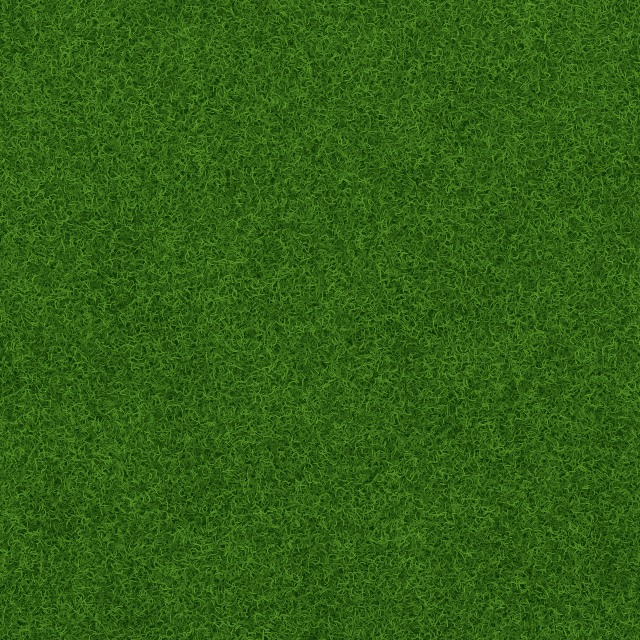
A WebGL 1 fragment shader for this texture:

```glsl
precision highp float;
// Dense short lawn seen from above: layered, curled grass blades.
uniform vec2 u_resolution;

#define DARK_GREEN vec3(0.09, 0.24, 0.03)
#define LIGHT_GREEN vec3(0.33, 0.55, 0.14)
#define LAYERS 7
#define CELL_SIZE 0.007
#define BLADE_LENGTH 0.0115
#define BLADE_WIDTH 0.0017
#define CURL 0.55
#define TOP_TONE 0.72
#define LAYER_STEP 0.14
#define TONE_SPREAD 0.95
#define MOTTLE 0.16

// Four random values from a cell and a layer number
vec4 hash4(vec3 p) {
  vec4 q = fract(p.xyzx * vec4(0.1031, 0.1030, 0.0973, 0.1099));
  q += dot(q, q.wzxy + 33.33);
  return fract((q.xxyz + q.yzzw) * q.zywx);
}

float valueNoise(vec2 p) {
  vec2 cell = floor(p);
  vec2 f = fract(p);
  f = f * f * (3.0 - 2.0 * f);
  float bottom = mix(hash4(vec3(cell, 91.0)).x,
                     hash4(vec3(cell + vec2(1.0, 0.0), 91.0)).x, f.x);
  float top = mix(hash4(vec3(cell + vec2(0.0, 1.0), 91.0)).x,
                  hash4(vec3(cell + vec2(1.0, 1.0), 91.0)).x, f.x);
  return mix(bottom, top, f.y);
}

// Returns blade coverage in x and position from root to tip in y
vec2 blade(vec2 p, float angle, float size, float curl, float pixel) {
  vec2 axis = vec2(cos(angle), sin(angle));
  p = vec2(dot(p, axis), dot(p, vec2(-axis.y, axis.x)));
  float halfLength = 0.5 * BLADE_LENGTH * size;
  float along = p.x / halfLength;
  float t = clamp(along, -1.0, 1.0);
  float slope = 2.0 * curl * t;
  float bend = curl * halfLength * (t * t - 0.4);
  float across = (p.y - bend) / sqrt(1.0 + slope * slope);
  float dist = length(vec2(p.x - t * halfLength, across));
  float root = 0.5 + 0.5 * t;
  float halfWidth = 0.5 * BLADE_WIDTH * (1.15 - 0.5 * root);
  float cover = 1.0 - smoothstep(halfWidth - 0.5 * pixel,
                                 halfWidth + 0.5 * pixel, dist);
  return vec2(cover, root);
}

void main() {
  float canvas = min(u_resolution.x, u_resolution.y);
  vec2 uv = gl_FragCoord.xy / canvas;
  float pixel = 1.0 / canvas;
  float tone = -0.1;

  // Paint blades from the shaded bottom layer to the lit top layer
  for (int layer = 0; layer < LAYERS; layer++) {
    float level = float(layer);
    float depth = float(LAYERS - 1) - level;
    vec2 grid = uv / CELL_SIZE + level * vec2(7.37, 3.61) + 20.0;
    vec2 home = floor(grid);
    for (int y = -1; y <= 1; y++) {
      for (int x = -1; x <= 1; x++) {
        vec2 cell = home + vec2(float(x), float(y));
        vec4 place = hash4(vec3(cell, level + 1.0));
        vec4 look = hash4(vec3(cell, level + 41.0));
        vec2 offset = (grid - cell - place.xy) * CELL_SIZE;
        float curl = (look.x * 2.0 - 1.0) * CURL;
        float size = mix(0.6, 1.1, look.y);
        vec2 shape = blade(offset, place.z * 6.2832, size, curl, pixel);
        float bladeTone = TOP_TONE - LAYER_STEP * depth
                        + TONE_SPREAD * (look.z - 0.5)
                        + 0.25 * (shape.y - 0.5);
        tone = mix(tone, max(bladeTone, -0.15), shape.x * 0.95);
      }
    }
  }

  // Soft patches and a slight falloff towards the lower edge
  float patches = 0.6 * valueNoise(uv * 14.0) + 0.4 * valueNoise(uv * 37.0);
  tone += MOTTLE * (patches - 0.5) + 0.06 * (uv.y - 0.5);

  vec3 color = mix(DARK_GREEN, LIGHT_GREEN, clamp(tone, -0.25, 1.2));
  gl_FragColor = vec4(color, 1.0);
}
```
